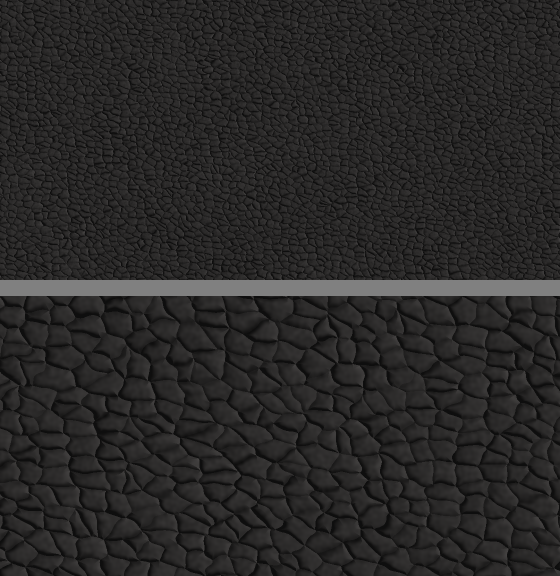
Top, the full canvas; bottom, a detail of the centre.
A WebGL 2 fragment shader for this texture:

```glsl
#version 300 es
precision highp float;
// Black pebbled leather: a warped, flattened Voronoi net forms the grain.
// Creases are darkened, and their walls are lit from one side.
// Gradient noise adds fine pores and slow changes of depth and tone.

#define GRAIN_DENSITY vec2(33.0, 47.0) // pebbles per canvas height
#define CREASE_WIDTH 0.17              // in pebble units
#define CREASE_DARK 0.085
#define WALL_LIGHT 0.088
#define DOME_LIGHT 0.035
#define PORE_CONTRAST 0.040
#define BASE_TONE 0.171
#define LIGHT_DIR vec2(0.82, 0.57)
#define LEATHER_TINT vec3(1.02, 0.99, 0.98)

uniform vec2 u_resolution;
out vec4 fragColor;

vec2 hash2(vec2 p) {
    vec3 q = fract(p.xyx * vec3(0.1031, 0.1030, 0.0973));
    q += dot(q, q.yzx + 33.33);
    return fract((q.xx + q.yz) * q.zy);
}

float cornerSlope(vec2 cell, vec2 offset) {
    return dot(hash2(cell) * 2.0 - 1.0, offset);
}

// Gradient noise, about -0.7 to 0.7
float gradientNoise(vec2 p) {
    vec2 i = floor(p), f = fract(p);
    vec2 u = f * f * f * (f * (f * 6.0 - 15.0) + 10.0);
    vec2 e = vec2(1.0, 0.0);
    float low = mix(cornerSlope(i, f), cornerSlope(i + e, f - e), u.x);
    float high = mix(cornerSlope(i + e.yx, f - e.yx),
                     cornerSlope(i + 1.0, f - 1.0), u.x);
    return mix(low, high, u.y);
}

vec2 noisePair(vec2 p) {
    return vec2(gradientNoise(p), gradientNoise(p + vec2(47.3, 19.7)));
}

// Finds the closest pebble border: distance, outward normal,
// offset to the pebble centre, and a random value per border.
float pebbleBorder(vec2 p, out vec2 normal, out vec2 toCentre, out float edgeRandom) {
    vec2 cell = floor(p), f = fract(p), nearest = vec2(0.0);
    float best = 9.0;
    for (int y = -1; y <= 1; y++)
    for (int x = -1; x <= 1; x++) {
        vec2 g = vec2(x, y);
        vec2 r = g + 0.06 + 0.88 * hash2(cell + g) - f;
        float d = dot(r, r);
        if (d < best) { best = d; toCentre = r; nearest = g; }
    }
    float border = 9.0;
    normal = vec2(0.0, 1.0);
    edgeRandom = 0.5;
    for (int y = -2; y <= 2; y++)
    for (int x = -2; x <= 2; x++) {
        if (x == 0 && y == 0) continue;
        vec2 g = nearest + vec2(x, y);
        vec2 r = g + 0.06 + 0.88 * hash2(cell + g) - f;
        vec2 n = normalize(r - toCentre);
        float d = dot(0.5 * (r + toCentre), n);
        if (d < border) {
            border = d;
            normal = n;
            edgeRandom = hash2(2.0 * cell + g + nearest + 211.0).x;
        }
    }
    return border;
}

float leatherTone(vec2 p) {
    // Bend the net slowly, then roughen its edges
    vec2 warped = p + 0.022 * noisePair(p * 5.0 + 11.0);
    vec2 q = warped * GRAIN_DENSITY;
    q.y += 0.18 * q.x;
    q += 0.32 * noisePair(q * 1.3 + 5.0);

    vec2 normal, toCentre;
    float edgeRandom;
    float d = pebbleBorder(q + 40.0, normal, toCentre, edgeRandom);

    // Creases vary in depth from border to border and over the hide
    float depth = mix(0.45, 1.35, edgeRandom) + 0.35 * gradientNoise(p * 9.0 + 3.0);
    float crease = exp(-d * d / (CREASE_WIDTH * CREASE_WIDTH)) * depth;

    float tone = BASE_TONE;
    tone -= CREASE_DARK * crease * mix(0.3, 1.0, abs(normal.y));
    tone += WALL_LIGHT * crease * dot(normal, LIGHT_DIR);
    tone -= DOME_LIGHT * dot(toCentre, LIGHT_DIR);

    // Pores, small wrinkles and slow shifts of tone
    tone += PORE_CONTRAST * gradientNoise(p * 150.0 + 70.0);
    tone += 0.6 * PORE_CONTRAST * gradientNoise(q * 2.1 + 90.0);
    tone += 0.012 * gradientNoise(p * 3.0 + 23.0);
    return max(tone, 0.055);
}

void main() {
    // Average four samples for smooth edges
    float tone = 0.0;
    for (int i = 0; i < 4; i++) {
        vec2 shift = vec2(i & 1, i >> 1) * 0.5 - 0.25;
        tone += 0.25 * leatherTone((gl_FragCoord.xy + shift) / u_resolution.y);
    }
    fragColor = vec4(tone * LEATHER_TINT, 1.0);
}
```
